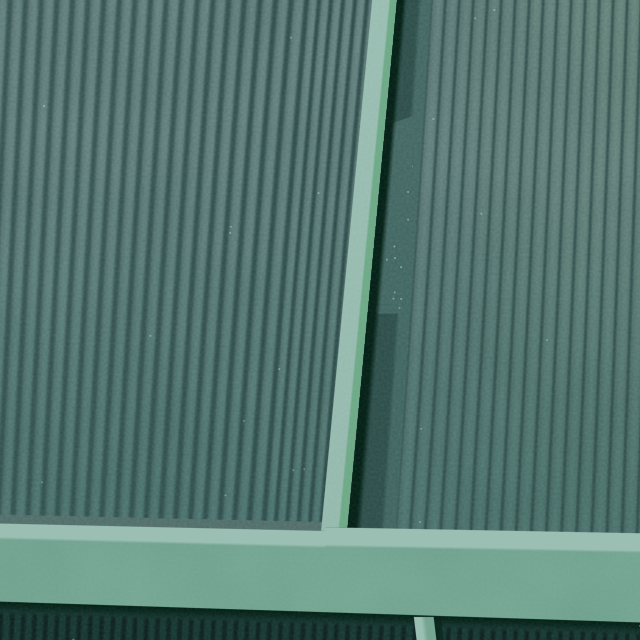
Write a WebGL 1 fragment shader that draws this texture.

```glsl
precision highp float;
// Ribbed green metal panels split by a slanted bar above a pale-edged sill.
uniform vec2 u_resolution;

const vec3 PANEL_TOP = vec3(0.385, 0.500, 0.490);
const vec3 PANEL_LOW = vec3(0.310, 0.455, 0.435);
const vec3 GROOVE = vec3(0.190, 0.310, 0.305);
const vec3 PALE = vec3(0.610, 0.750, 0.705);
const vec3 SILL = vec3(0.455, 0.650, 0.575);
const vec3 BAR_SIDE = vec3(0.440, 0.670, 0.540);
const vec3 SHADOW = vec3(0.035, 0.145, 0.105);
const vec3 FLAT_DARK = vec3(0.185, 0.310, 0.295);
const vec3 FLAT_MID = vec3(0.260, 0.405, 0.385);
const float LEFT_PITCH = 0.0236;
const float RIGHT_PITCH = 0.0229;
const float GRAIN = 0.035;
const float SPECK_CELLS = 95.0;

float hash(vec2 p) {
  p = fract(p * vec2(0.1031, 0.1137));
  p += dot(p, p.yx + 33.33);
  return fract((p.x + p.y) * p.x * 17.3);
}

vec2 gradientAt(vec2 cell) {
  float angle = 6.2832 * hash(cell);
  return vec2(cos(angle), sin(angle));
}

float gradientNoise(vec2 p) {
  vec2 i = floor(p), f = fract(p);
  vec2 w = f * f * f * (f * (f * 6.0 - 15.0) + 10.0);
  float a = dot(gradientAt(i), f);
  float b = dot(gradientAt(i + vec2(1, 0)), f - vec2(1, 0));
  float c = dot(gradientAt(i + vec2(0, 1)), f - vec2(0, 1));
  float d = dot(gradientAt(i + vec2(1, 1)), f - vec2(1, 1));
  return mix(mix(a, b, w.x), mix(c, d, w.x), w.y);
}

// Smoothed step, about one and a half pixels wide.
float edge(float d) {
  float w = 0.75 / min(u_resolution.x, u_resolution.y);
  return smoothstep(-w, w, d);
}

// Groove darkness around each whole number of the rib coordinate.
float groove(float u, float halfWidth, float softness) {
  float d = abs(fract(u + 0.5) - 0.5);
  return 1.0 - smoothstep(halfWidth - softness, halfWidth + softness, d);
}

float specks(vec2 p, float amount) {
  vec2 q = p * SPECK_CELLS, cell = floor(q);
  vec2 center = 0.3 + 0.4 * vec2(hash(cell + 7.0), hash(cell + 19.0));
  float dotMask = 1.0 - smoothstep(0.08, 0.23, length(fract(q) - center));
  return dotMask * step(1.0 - amount, hash(cell + 41.0));
}

vec3 leftPanel(vec2 p, vec3 base) {
  float x = p.x - mix(0.052, 0.088, p.x / 0.55) * (p.y - 0.5);
  float u = (x - 0.4375) / LEFT_PITCH;
  u += 2.5 * max(x - 0.44, 0.0) / LEFT_PITCH * 0.12;
  float nearBar = smoothstep(0.15, 0.5, x);
  vec3 col = base * (0.97 + 0.07 * sin(6.2832 * (u - 0.32)));
  col = mix(col, GROOVE, groove(u, 0.16, 0.14) * mix(0.72, 0.92, nearBar));
  float foot = 0.196 - 0.023 * p.x;
  return mix(vec3(0.34, 0.45, 0.435), col, edge(p.y - foot));
}

vec3 rightPanel(vec2 p, vec3 base, float barRight) {
  float x = p.x - mix(0.073, 0.035, (p.x - 0.6) / 0.4) * (p.y - 0.5);
  float u = (x - 0.641) / RIGHT_PITCH;
  vec3 col = base * (0.98 + 0.05 * sin(6.2832 * (u - 0.3)));
  col = mix(col, GROOVE, groove(u, 0.10, 0.10) * 0.78);

  // Flat strip with darker patches at its two ends.
  float inner = p.x - 0.641 - 0.067 * (p.y - 0.5);
  vec3 strip = mix(FLAT_MID, base, 0.2);
  float patchSide = 1.0 - smoothstep(-0.004, 0.004, p.x - 0.621 - 0.070 * (p.y - 0.5));
  float patchEnds = max(edge(p.y - 0.817 - 0.35 * (p.x - 0.64)), edge(0.510 - p.y));
  strip = mix(strip, FLAT_DARK, patchSide * patchEnds * 0.85);
  col = mix(strip, col, smoothstep(-0.003, 0.003, inner));

  // Contact shadow cast beside the bar.
  float reach = mix(0.019, 0.013, p.y);
  float away = p.x - barRight;
  col = mix(SHADOW, col, smoothstep(reach * 0.65, reach * 1.35, away));
  float dust = specks(p, 0.12) * step(reach, away) * step(inner, -0.012);
  return col + 0.2 * dust * step(0.53, p.y) * step(p.y, 0.78);
}

void main() {
  vec2 p = gl_FragCoord.xy / u_resolution;
  float rise = p.y - 0.18;
  float barLeft = 0.5026 + 0.0963 * rise;
  float faceRight = 0.5300 + 0.0963 * rise;
  float barRight = 0.5430 + 0.0937 * rise;
  float mottling = gradientNoise(p * 6.0) + 0.5 * gradientNoise(p * 17.0);
  float grain = gradientNoise(p * 230.0);

  // Panels
  vec3 base = mix(PANEL_LOW, PANEL_TOP, smoothstep(0.15, 0.85, p.y)) + 0.018 * mottling;
  base += vec3(0.015, 0.01, -0.01) * smoothstep(0.65, 1.0, p.x) * p.y;
  vec3 col = mix(leftPanel(p, base), rightPanel(p, base, barRight), step(barRight, p.x));
  col += GRAIN * grain + 0.16 * specks(p + 0.37, 0.004);

  // Sill with its pale upper edge, stepped where the bar lands
  float rightSide = edge(p.x - 0.508);
  float lipTop = mix(0.182 - 0.023 * p.x, 0.1858 - 0.019 * p.x, rightSide);
  float lipLow = mix(0.159 - 0.026 * p.x, 0.157 - 0.019 * p.x, rightSide);
  vec3 sill = SILL + 0.018 * mottling + 0.012 * grain;
  vec3 lip = mix(sill, PALE, smoothstep(-0.003, 0.003, p.y - lipLow));
  col = mix(col, lip, edge(lipTop - p.y));

  // Slanted bar
  vec3 bar = mix(PALE - 0.02 * (1.0 - p.y), BAR_SIDE, smoothstep(-0.002, 0.002, p.x - faceRight));
  float barMask = edge(p.x - barLeft) * edge(barRight - p.x) * edge(p.y - lipTop);
  col = mix(col, bar + 0.015 * grain, barMask);

  // Dark recess and short post below the sill
  float depth = 0.060 - 0.0326 * p.x - p.y;
  vec3 recess = mix(SHADOW, vec3(0.11, 0.235, 0.215), smoothstep(0.0, 0.022, depth));
  float lowerRibs = groove((p.x - 0.05 * p.y) / 0.0175, 0.2, 0.15);
  recess *= 1.0 - 0.35 * lowerRibs * smoothstep(0.014, 0.022, depth);
  recess += GRAIN * grain + 0.25 * specks(p + 0.11, 0.012);
  float postX = p.x - 0.664 + 0.12 * (p.y - 0.02);
  vec3 post = mix(PALE, SILL, smoothstep(-0.006, 0.004, postX));
  recess = mix(recess, SHADOW, edge(0.022 - abs(postX - 0.005)) * 0.7);
  recess = mix(recess, post, edge(0.0155 - abs(postX)) * edge(0.036 - p.y));
  col = mix(col, recess, edge(depth));

  gl_FragColor = vec4(clamp(col, 0.0, 1.0), 1.0);
}
```
